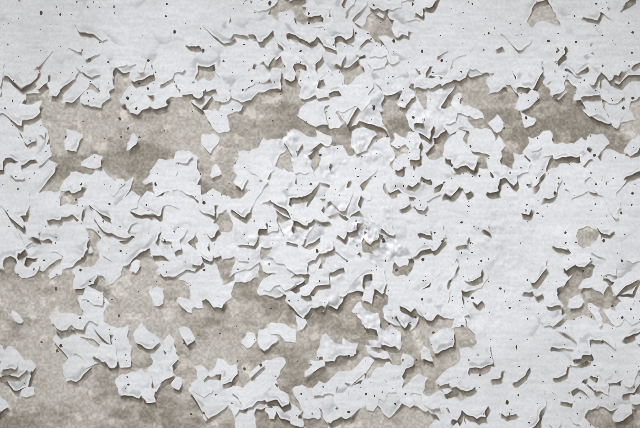
Write a WebGL 1 fragment shader that draws this texture.

```glsl
precision highp float;
uniform vec2 u_resolution;

const vec3 PAINT_LIGHT = vec3(0.905, 0.912, 0.925);
const vec3 PAINT_DULL = vec3(0.80, 0.80, 0.805);
const vec3 CONCRETE_LIGHT = vec3(0.75, 0.73, 0.70);
const vec3 CONCRETE_DARK = vec3(0.585, 0.56, 0.52);
const vec3 SHADOW = vec3(0.22, 0.185, 0.145);
const vec2 SHADOW_DROP = vec2(-0.004, 0.012);
const float SHEET_SCALE = 20.0;
const float CHIP_SCALE = 22.0;
const float SHARD_SCALE = 35.0;
const float CHIP_CHANCE = 0.42;
const float EDGE_WARP = 0.010;

vec2 hash2(vec2 c) {
  vec3 q = fract(c.xyx * vec3(0.1031, 0.1030, 0.0973));
  q += dot(q, q.yzx + 33.33);
  return fract((q.xx + q.yz) * q.zy);
}

float noise(vec2 p) {
  vec2 i = floor(p), f = fract(p);
  f *= f * (3.0 - 2.0 * f);
  return mix(mix(hash2(i).x, hash2(i + vec2(1, 0)).x, f.x),
             mix(hash2(i + vec2(0, 1)).x, hash2(i + vec2(1, 1)).x, f.x), f.y);
}

float fbm(vec2 p) {
  return 0.53 * noise(p) + 0.3 * noise(p * 2.1 + 7.0) + 0.17 * noise(p * 4.3 + 19.0);
}

vec2 warp(vec2 p) {
  float amp = EDGE_WARP, freq = 27.0;
  for (int i = 0; i < 4; i++) {
    p += amp * sin(p.yx * freq + float(i) * vec2(1.7, 4.1));
    amp *= 0.45;
    freq *= 2.2;
  }
  return p;
}

// Large plan of the wall: positive where the paint still holds
float layout(vec2 p) {
  float right = smoothstep(0.2, 1.4, p.x);
  float band = max(abs(p.y - mix(0.675, 0.71, right)) - mix(0.115, 0.06, right), 0.09 - p.x);
  float lower = max(p.y - 0.39 + 0.1 * smoothstep(0.6, 1.0, p.x), p.x - 1.05);
  float ridge = max(abs(p.y - 0.1 - 0.04 * sin(p.x * 7.0)) - 0.03, abs(p.x - 0.65) - 0.28);
  float island = min(length(p - vec2(0.21, 0.22)) - 0.055, length(p - vec2(0.0, 0.13)) - 0.06);
  float wall = max(min(band, lower), -min(ridge, island));
  wall = min(wall, length(p - vec2(1.37, 0.30)) - 0.05);
  wall = min(wall, length(p - vec2(1.47, 0.0)) - 0.09);
  wall = min(wall, length(p - vec2(0.68, 1.0)) - 0.07);
  return min(wall, length(p - vec2(0.89, 0.93)) - 0.045);
}

float mess(vec2 p) {
  vec2 q = (p - vec2(0.77, 0.48)) / vec2(0.33, 0.30);
  return exp(-dot(q, q));
}

bool isPainted(vec2 c, float h, float chips) {
  float wall = layout(c), m = mess(c);
  if (chips < 0.5) return wall + (0.09 + 0.23 * m) * (h - 0.5) > 0.0 && h > 0.015;
  float active = max(smoothstep(0.12, 0.0, abs(wall - 0.035)), 0.85 * m);
  return h < CHIP_CHANCE * active + 0.012;
}

// Signed distance to the border between painted and bare cells
float flakes(vec2 p, float scale, float chips) {
  vec2 g = p * scale, cell = floor(g);
  float toPaint = 1.2, toBare = 1.2;
  for (int y = -1; y <= 1; y++) {
    for (int x = -1; x <= 1; x++) {
      vec2 id = cell + vec2(x, y);
      vec2 h = hash2(id + 31.0 * chips + 5.0);
      vec2 centre = id + 0.1 + 0.8 * h;
      float pick = hash2(id + 63.0 + 47.0 * chips).y;
      float d = length(g - centre) - 0.28 * hash2(id + 91.0).x;
      if (isPainted(centre / scale, pick, chips)) toPaint = min(toPaint, d);
      else toBare = min(toBare, d);
    }
  }
  return 0.5 * (toBare - toPaint) / scale;
}

// Curled paint: a torn gap and a cast shadow below, shaded only on its lower side
vec3 layPaint(vec3 under, vec3 gap, vec3 paint, vec2 p, float scale, float chips) {
  float lift = smoothstep(0.15, 0.85, noise(p * 15.0 + 9.0 * chips));
  float s = flakes(warp(p), scale, chips);
  float above = flakes(warp(p + SHADOW_DROP * (0.3 + lift)), scale, chips);
  float shade = smoothstep(-0.001, 0.003, above);
  float contact = exp(min(s, 0.0) / 0.006);
  under = mix(under, gap, shade * smoothstep(0.2, 0.6, lift));
  under = mix(under, SHADOW, shade * (0.12 + 0.8 * contact * (0.3 + 0.7 * lift)));
  float lowSide = smoothstep(0.0, 0.006, above - s);
  float fold = smoothstep(0.002, 0.007, s) * (1.0 - smoothstep(0.007, 0.022, s));
  float lip = 1.0 - smoothstep(0.0, 0.005, s);
  paint *= 1.0 + lowSide * (0.04 * lip - 0.17 * fold * lift);
  float px = 0.6 / u_resolution.y;
  return mix(under, paint, smoothstep(-px, px, s));
}

float pits(vec2 p, float scale, float chance) {
  vec2 g = p * scale, id = floor(g), h = hash2(id + 17.0);
  float radius = 0.07 + 0.15 * h.y * h.y;
  float ragged = 0.09 * (noise(g * 7.0) - 0.5);
  float d = length((fract(g) - 0.3 - 0.4 * h) * vec2(1.0, 0.6 + 0.8 * h.x)) + ragged;
  float present = step(hash2(id + 71.0).x, chance);
  return present * (1.0 - smoothstep(radius * 0.5, radius, d));
}

void main() {
  vec2 p = gl_FragCoord.xy / u_resolution.y;
  vec2 edge = gl_FragCoord.xy / u_resolution - 0.5;

  // Bare concrete: streaks, stains and grain
  float stain = fbm(p * vec2(6.0, 13.0)) + 0.4 * (fbm(p * vec2(28.0, 65.0)) - 0.5);
  vec3 concrete = mix(CONCRETE_DARK, CONCRETE_LIGHT, smoothstep(0.22, 0.62, stain));
  concrete += 0.13 * (noise(p * 230.0) - 0.5) + 0.09 * smoothstep(0.6, 0.75, fbm(p * 38.0));
  concrete = mix(concrete, SHADOW, 0.7 * pits(p, 48.0, 0.06));

  // Paint: brush strokes, crumbled relief and pits
  float stroke = noise(p * vec2(25.0, 180.0)) - 0.5;
  float dull = 0.6 * fbm(p * 7.0) - 0.2 + 1.1 * dot(edge, edge);
  vec3 paint = mix(PAINT_LIGHT, PAINT_DULL, clamp(dull, 0.0, 1.0));
  paint += 0.045 * stroke + 0.05 * (noise(p * 230.0) - 0.5);
  float crumbled = mess(p) * smoothstep(0.48, 0.65, fbm(p * 9.0 + 3.0));
  float relief = fbm(p * 48.0) - fbm(p * 48.0 + vec2(-0.15, 0.35));
  paint += crumbled * (0.8 * relief - 0.04);
  float specks = max(pits(p, 45.0, 0.06 + 0.05 * p.x), 0.7 * pits(p + 3.0, 80.0, 0.07));
  paint = mix(paint, SHADOW, 0.85 * specks);

  vec3 color = layPaint(concrete, concrete, paint, p, SHEET_SCALE, 0.0);
  color = layPaint(color, concrete, paint, p, CHIP_SCALE, 1.0);
  color = layPaint(color, concrete, paint * 1.01, p, SHARD_SCALE, 2.0);
  color *= 1.0 - 0.12 * dot(edge, edge);
  gl_FragColor = vec4(color, 1.0);
}
```
